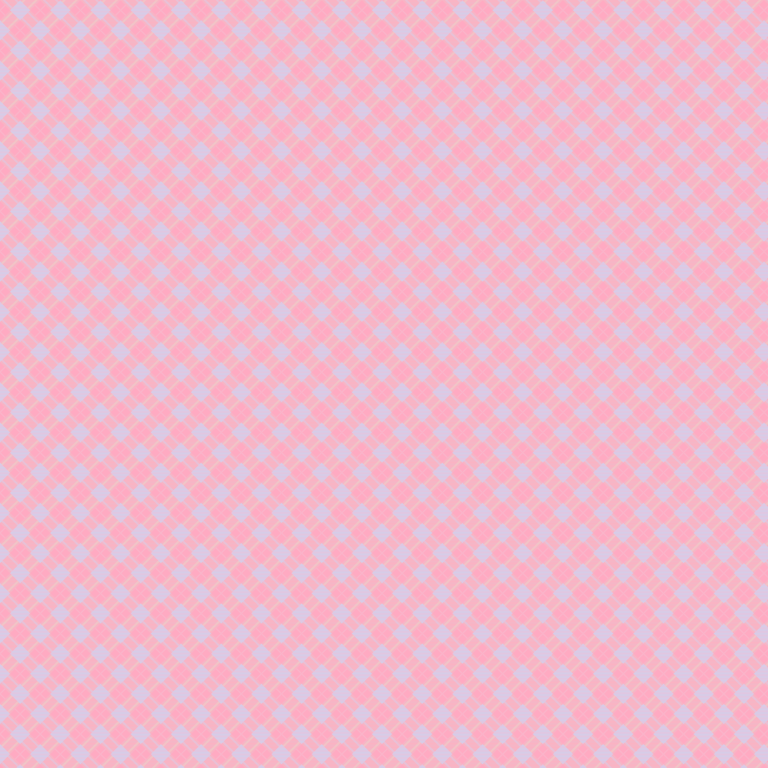
Reproduce this pattern procedurally as a WebGL 1 fragment shader.

```glsl
precision highp float;
// Diagonal pastel gingham: lavender diamonds, pink crossings and fine twill threads.

#define REPEATS 19.1
#define ORIGIN vec2(0.0262, 0.9866)
#define LIGHT_HALF 0.25
#define THREAD_OFFSET 0.15
#define THREAD_HALF 0.034
#define TWILL_ROWS 213.0
#define LAVENDER vec3(0.860, 0.790, 0.895)
#define PINK vec3(1.000, 0.668, 0.760)
#define BLEND vec3(0.970, 0.708, 0.772)
#define PEACH vec3(0.945, 0.770, 0.778)
#define LILAC vec3(0.910, 0.755, 0.840)
#define SEAM vec3(0.980, 0.705, 0.790)

uniform vec2 u_resolution;

// Coverage of a band of given half width, averaged over one pixel.
float band(float dist, float halfWidth, float pixel) {
    float lo = max(dist - 0.5 * pixel, -halfWidth);
    float hi = min(dist + 0.5 * pixel, halfWidth);
    return clamp((hi - lo) / pixel, 0.0, 1.0);
}

// Signed distance to the nearest light stripe centre, in repeats.
float stripeDistance(float t) {
    return fract(t + 0.5) - 0.5;
}

void main() {
    float side = min(u_resolution.x, u_resolution.y);
    vec2 p = gl_FragCoord.xy / side;
    vec2 q = (p - ORIGIN) * REPEATS;
    float pixel = 1.41421 * REPEATS / side;

    // Falling stripes vary along x + y, rising stripes along x - y.
    float falling = stripeDistance(q.x + q.y);
    float rising = stripeDistance(q.x - q.y);
    float lightFall = band(falling, LIGHT_HALF, pixel);
    float lightRise = band(rising, LIGHT_HALF, pixel);

    // Paired threads inside the light stripes, visible over the pink ones.
    float lilac = band(abs(falling) - THREAD_OFFSET, THREAD_HALF, pixel);
    float peach = band(abs(rising) - THREAD_OFFSET, THREAD_HALF, pixel);
    vec3 fallColor = mix(BLEND, LILAC, lilac);
    vec3 riseColor = mix(BLEND, PEACH, peach);

    // Faint seam along the middle of each pink stripe.
    float seam = max(band(0.5 - abs(falling), 0.022, pixel),
                     band(0.5 - abs(rising), 0.022, pixel));
    vec3 pinkColor = mix(PINK, SEAM, seam);

    // Weave the four kinds of crossing.
    vec3 color = mix(mix(pinkColor, riseColor, lightRise),
                     mix(fallColor, LAVENDER, lightRise), lightFall);

    // Horizontal twill ribs, strongest where the light yarn shows.
    float twill = sin(6.28318 * TWILL_ROWS * p.y);
    float lightYarn = 0.5 * (lightFall + lightRise);
    color += twill * lightYarn * vec3(-0.018, 0.010, 0.012);

    gl_FragColor = vec4(clamp(color, 0.0, 1.0), 1.0);
}
```
